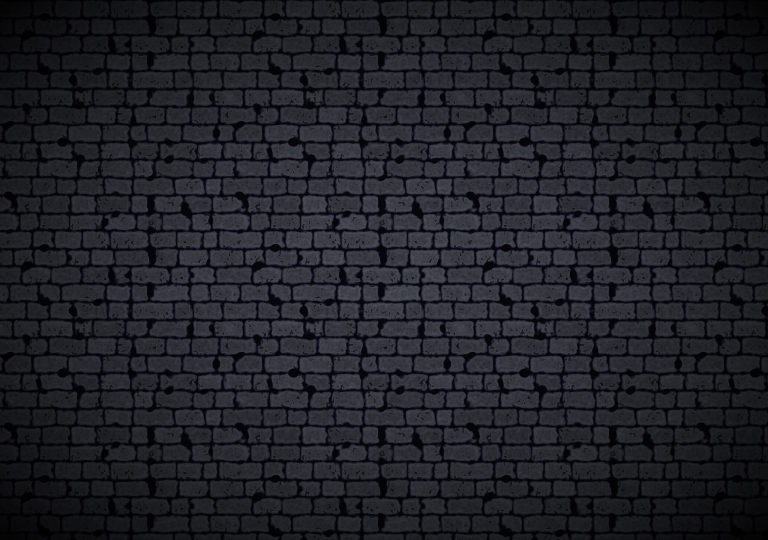
Write a Shadertoy shader that draws this texture.

```glsl
float hash(vec2 p)
{
    vec3 q = fract(vec3(p.xyx) * vec3(0.1031, 0.1030, 0.0973));
    q += dot(q, q.yzx + 33.33);
    return fract((q.x + q.y) * q.z);
}

float cornerSlope(vec2 cell, vec2 offset, float period)
{
    float angle = 6.2832 * hash(mod(cell, period) + 7.0);
    return dot(vec2(cos(angle), sin(angle)), offset);
}

// Gradient noise that wraps with the 13-unit wall tile
float noise(vec2 p, float frequency)
{
    p *= frequency;
    vec2 i = floor(p), f = p - i;
    vec2 u = f * f * f * (f * (f * 6.0 - 15.0) + 10.0);
    vec2 e = vec2(1, 0);
    float period = 13.0 * frequency;
    float low = mix(cornerSlope(i, f, period), cornerSlope(i + e.xy, f - e.xy, period), u.x);
    float high = mix(cornerSlope(i + e.yx, f - e.yx, period), cornerSlope(i + 1.0, f - 1.0, period), u.x);
    return mix(low, high, u.y);
}

// Uneven joint position, in brick counts; eight bricks fill a tile
float joint(float index, float row)
{
    return index + 0.62 * (hash(vec2(mod(index, 8.0), row + 31.0)) - 0.5);
}

// Distance to the brick outline in xy, brick random value in z
vec2 brick(vec2 p)
{
    float row = mod(floor(p.y), 13.0);
    float shift = 0.5 * mod(row, 2.0) + 0.4 * hash(vec2(row, 3.0));
    float x = p.x / 1.625 + shift;
    float left = -1e3, right = 1e3, id = 0.0;
    for (int k = -1; k <= 2; k++) {
        float index = floor(x) + float(k);
        float at = joint(index, row);
        if (at <= x) {
            left = at;
            id = mod(index, 8.0);
        } else {
            right = min(right, at);
        }
    }
    vec2 center = vec2((x - 0.5 * (left + right)) * 1.625, fract(p.y) - 0.5);
    vec2 halfSize = vec2((right - left) * 0.8125, 0.5) - 0.085;
    vec2 q = abs(center) - halfSize + 0.14;
    float d = length(max(q, 0.0)) + min(max(q.x, q.y), 0.0) - 0.14;
    return vec2(d, hash(vec2(id + 11.0, row + 57.0)));
}

void mainImage(out vec4 fragColor, in vec2 fragCoord)
{
    vec2 uv = fragCoord / iResolution.xy;
    float pixel = 30.4 / iResolution.y;
    vec2 wall = vec2(fragCoord.x, iResolution.y - fragCoord.y) * pixel;

    // Crooked courses, ragged edges and occasional crumbled joints
    float coarse = noise(wall, 1.0);
    float medium = noise(wall, 3.0);
    float fine = noise(wall, 6.0);
    vec2 bent = wall + 0.11 * vec2(medium, noise(wall + 5.3, 1.0));
    vec2 b = brick(bent);
    float d = b.x + 0.07 * medium + 0.06 * fine + 0.22 * smoothstep(0.18, 0.5, coarse);
    float face = 1.0 - smoothstep(-0.6 * pixel, 0.6 * pixel + 0.03, d);

    // Stone face with pits, soft relief and a pale worn rim
    float tone = 0.95 + 0.16 * (b.y - 0.5) + 0.14 * medium + 0.22 * fine;
    float pits = smoothstep(0.12, 0.4, fine + 0.5 * medium) * smoothstep(-0.1, 0.35, noise(wall + 2.7, 1.0));
    tone *= 1.0 - 0.65 * pits;
    tone += 0.12 * exp(-pow((d + 0.09) / 0.06, 2.0));
    vec3 stone = vec3(0.235, 0.242, 0.275) * tone;

    // Dark mortar with a violet fringe at the bricks
    vec3 mortar = vec3(0.02, 0.02, 0.04);
    mortar += vec3(0.09, 0.07, 0.15) * exp(-pow((d - 0.02) / 0.05, 2.0)) * (0.6 + fine);
    vec3 color = mix(mortar, stone, face);

    // Falloff towards the corners
    vec2 v = 2.0 * uv - 1.0;
    color *= max(1.04 - 0.5 * dot(v, v), 0.06);
    fragColor = vec4(color, 1.0);
}
```
